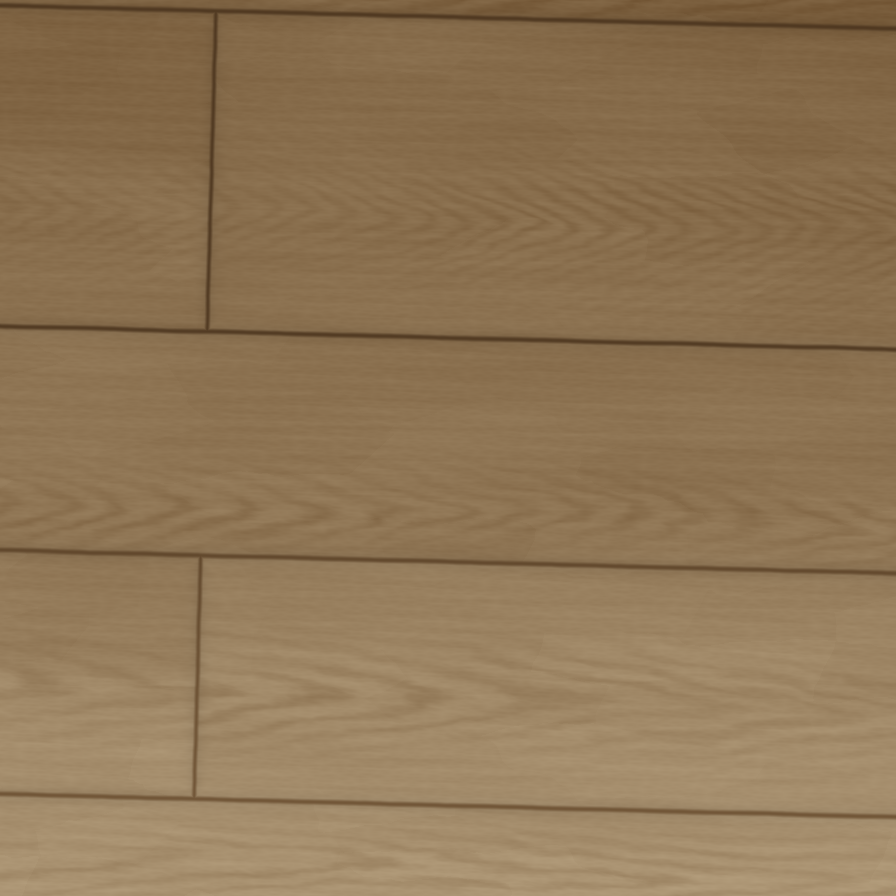
Give the GLSL for this texture, as a Shadertoy shader.

```glsl
const vec3 DEEP_WOOD = vec3(0.48, 0.37, 0.24);
const vec3 PALE_WOOD = vec3(0.67, 0.58, 0.45);
const vec3 SEAM_DARK = vec3(0.30, 0.21, 0.12);
const vec3 SEAM_PALE = vec3(0.43, 0.32, 0.20);

const int SEAM_COUNT = 4;
const float SEAMS[4] = float[](0.994, 0.636, 0.386, 0.114);  // heights, top down
const float SEAM_TILT = 0.026;
const float JOINT_X = 0.2135;
const float JOINT_TILT = 0.028;
const float SEAM_HALF_WIDTH = 0.0024;
const float SEAM_SOFTNESS = 0.0022;

// Per row: lightness at the foot, lightness at the head
const vec2 TONE[5] = vec2[](vec2(0.14, 0.10), vec2(0.34, 0.20), vec2(0.46, 0.36),
                            vec2(0.92, 0.60), vec2(1.08, 0.90));
// Per row: axis height, rings per unit, slant of the arches, spread
const vec4 ARCH[5] = vec4[](vec4(1.03, 9.0, 6.0, 0.03), vec4(0.770, 24.0, 2.6, 0.070),
                            vec4(0.441, 14.0, 3.6, 0.040), vec4(0.232, 7.0, 6.5, 0.060),
                            vec4(0.043, 4.0, 14.0, 0.050));
const float ARCH_STRENGTH = 0.30;
const float FIBRE_STRENGTH = 0.16;
const float PORE_STRENGTH = 0.10;
const float PATCH_STRENGTH = 0.07;

vec2 hash2(vec2 p) {
    return fract(sin(vec2(dot(p, vec2(127.1, 311.7)), dot(p, vec2(269.5, 183.3)))) * 43758.5);
}

// Cellular noise: distance to the nearest point, and that cell's random value
vec2 cellular(vec2 p) {
    vec2 cell = floor(p), nearest = vec2(9.0, 0.0);
    for (int j = -1; j <= 1; j++)
    for (int i = -1; i <= 1; i++) {
        vec2 id = cell + vec2(i, j);
        vec2 h = hash2(id);
        float d = length(id + h - p);
        if (d < nearest.x) nearest = vec2(d, hash2(id + 17.0).x);
    }
    return nearest;
}

// Layered sines, each octave bent by the one before
float waves(vec2 p) {
    float sum = 0.0, amp = 0.5;
    for (int i = 0; i < 4; i++) {
        sum += amp * sin(p.x + 1.7 * sin(p.y)) * cos(p.y + 0.8 * sin(p.x * 0.7));
        p = mat2(1.6, 0.5, -0.5, 1.7) * p + 2.3 + sum;
        amp *= 0.55;
    }
    return sum;
}

// Nested arches along the row's axis, fading away from it
float archGrain(vec2 q, vec4 arch, float seed) {
    float off = q.y - arch.x + 0.012 * waves(vec2(q.x * 7.0, seed));
    float bend = sqrt(off * off + 0.00004);
    float warp = 0.45 * waves(q * vec2(12.0, 40.0) + seed)
               + 0.18 * waves(q * vec2(45.0, 120.0) + seed);
    float phase = arch.y * (q.x + arch.z * bend) + warp;
    float ring = pow(0.5 + 0.5 * sin(6.2832 * phase), 1.6);
    float fade = exp(-off * off / (arch.w * arch.w));
    float broken = smoothstep(-0.55, 0.45, waves(q * vec2(6.0, 24.0) + seed * 3.0));
    return (ring - 0.3) * fade * mix(0.4, 1.0, broken);
}

float lineMask(float d, float soft) {
    return 1.0 - smoothstep(SEAM_HALF_WIDTH - soft, SEAM_HALF_WIDTH + soft, d);
}

void mainImage(out vec4 fragColor, in vec2 fragCoord) {
    vec2 p = fragCoord / iResolution.xy;
    vec2 q = vec2(p.x - JOINT_TILT * p.y - JOINT_X, p.y + SEAM_TILT * p.x);
    float wobble = 0.0006 * waves(p * 40.0);

    // Row and board
    int row = 0;
    float gap = 1.0;
    for (int i = 0; i < SEAM_COUNT; i++) {
        if (q.y < SEAMS[i]) row++;
        gap = min(gap, abs(q.y - SEAMS[i] + wobble));
    }
    float head = row == 0 ? 1.1 : SEAMS[row - 1];
    float foot = row == SEAM_COUNT ? -0.1 : SEAMS[row];
    float height = (q.y - foot) / (head - foot);
    bool jointed = row % 2 == 1;
    bool leftBoard = jointed && q.x < 0.0;
    if (jointed) gap = min(gap, abs(q.x + wobble) + 0.0004);
    float seed = float(row) * 5.3 + (leftBoard ? 2.7 : 0.0);

    // Board tone, darker toward the upper right
    float tone = mix(TONE[row].x, TONE[row].y, height);
    tone -= 0.14 * smoothstep(0.4, 1.0, p.x) * smoothstep(0.6, 1.0, p.y);
    if (leftBoard) tone -= 0.12 * smoothstep(0.45, 0.6, height);
    tone += 0.08 * waves(q * vec2(4.0, 22.0) + seed);

    // Arches, fibres, pores and faint patches
    vec4 arch = ARCH[row];
    float growth = row == 1 ? mix(0.45, 1.0, smoothstep(0.2, 0.5, q.x)) : 1.0;
    tone -= ARCH_STRENGTH * growth * archGrain(q, arch, seed);
    tone -= FIBRE_STRENGTH * waves(q * vec2(9.0, 190.0) + seed * 2.0) * 0.6;
    tone += PORE_STRENGTH * (cellular(q * vec2(70.0, 260.0) + seed).x - 0.5);
    vec2 bent = q + 0.01 * waves(q * 30.0);
    tone += PATCH_STRENGTH * (cellular(bent * vec2(6.0, 20.0) + seed).y - 0.5);

    // Seams with a narrow shadow
    vec3 color = mix(DEEP_WOOD, PALE_WOOD, clamp(tone, -0.2, 1.15));
    color *= 1.0 - 0.10 * exp(-gap / 0.006);
    float soft = max(SEAM_SOFTNESS, 1.0 / iResolution.y);
    vec3 seamColor = mix(SEAM_DARK, SEAM_PALE, smoothstep(0.7, 0.1, p.y));
    color = mix(color, seamColor, 0.9 * lineMask(gap, soft));
    fragColor = vec4(color, 1.0);
}
```
